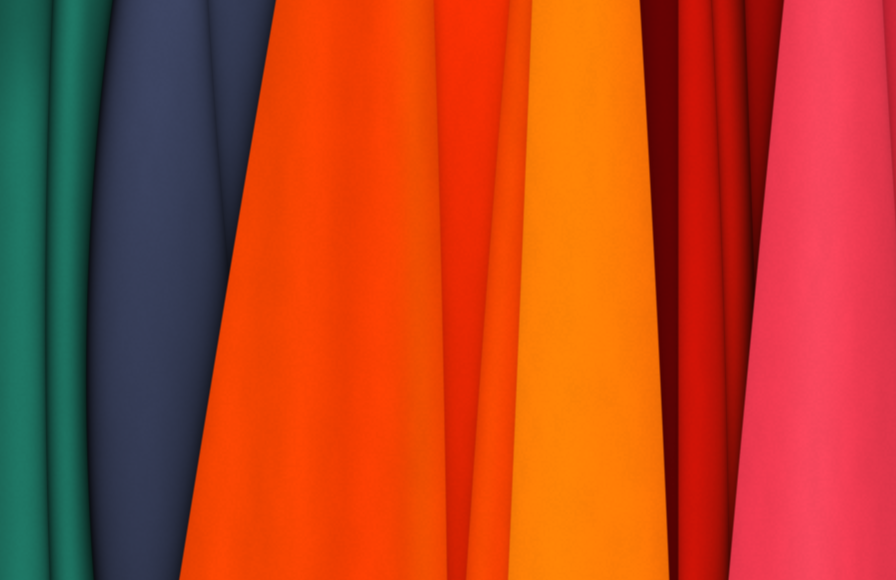
Give the GLSL for this texture, as a Shadertoy shader.

```glsl
#define SOFTNESS 0.0016
#define WEAVE_SCALE 260.0
#define WEAVE_AMOUNT 0.025
#define GREEN vec3(0.115, 0.455, 0.385)
#define NAVY vec3(0.225, 0.255, 0.365)
#define ORANGE vec3(0.995, 0.275, 0.01)
#define VERMILION vec3(0.96, 0.185, 0.01)
#define AMBER vec3(1.0, 0.485, 0.025)
#define MAROON vec3(0.42, 0.012, 0.012)
#define RED vec3(0.82, 0.075, 0.025)
#define PINK vec3(0.945, 0.225, 0.31)

float hash(vec2 p) {
    p = fract(p * vec2(0.1031, 0.1137));
    p += dot(p, p.yx + 33.33);
    return fract((p.x + p.y) * p.x * 17.0);
}

float noise(vec2 p) {
    vec2 i = floor(p), f = fract(p);
    f = f * f * (3.0 - 2.0 * f);
    return mix(mix(hash(i), hash(i + vec2(1, 0)), f.x),
               mix(hash(i + vec2(0, 1)), hash(i + vec2(1, 1)), f.x), f.y);
}

// Parabola through the seam positions at top, middle and bottom
float seam(float drop, float top, float middle, float bottom) {
    float a = 2.0 * (top + bottom - 2.0 * middle);
    return top + drop * (bottom - top - a + a * drop);
}

// Soft bump centred on zero
float ridge(float d, float width) {
    return exp(-d * d / (width * width));
}

// Lays cloth right of a seam, shading both sides of it
void drape(inout vec3 color, float d, vec3 cloth, float shadeLeft, float shadeRight, float reach) {
    color *= 1.0 - shadeLeft * exp(min(d, 0.0) / reach);
    cloth *= 1.0 - shadeRight * exp(-max(d, 0.0) / reach);
    color = mix(color, cloth, smoothstep(-SOFTNESS, SOFTNESS, d));
}

void mainImage(out vec4 fragColor, in vec2 fragCoord) {
    vec2 uv = fragCoord / iResolution.xy;
    float x = uv.x, drop = 1.0 - uv.y;

    // Green folds
    float greenCrease = x - seam(drop, 0.059, 0.051, 0.056);
    float greenEdge = x - seam(drop, 0.126, 0.098, 0.105);
    vec3 color = GREEN * (0.86 + 0.16 * ridge(x - 0.025, 0.022));
    color *= mix(0.82, 1.0, smoothstep(0.0, 0.25, drop));
    vec3 fold = GREEN * (0.72 + 0.32 * ridge(greenCrease - 0.022, 0.016));
    drape(color, greenCrease, fold, 0.5, 0.55, 0.006);

    // Navy folds, with a deep gap beside the green
    float navyCrease = x - seam(drop, 0.232, 0.257, 0.295);
    vec3 navy = NAVY * mix(1.05, 0.84, drop);
    navy *= 0.9 + 0.12 * ridge(greenEdge - 0.06, 0.045);
    drape(color, greenEdge, navy, 0.62, 0.8, 0.010);
    drape(color, navyCrease, navy * 0.98, 0.4, 0.35, 0.008);

    // Orange sheet with broad vertical swells
    float orangeEdge = x - seam(drop, 0.308, 0.253, 0.200);
    float orangeCrease = x - seam(drop, 0.484, 0.493, 0.499);
    vec3 orange = ORANGE * (0.965 + 0.025 * sin(x * 75.0 + drop * 2.0));
    orange.g += 0.045 * ridge(orangeCrease + 0.026, 0.018) - 0.025 * ridge(x - 0.40, 0.05);
    drape(color, orangeEdge, orange, 0.55, 0.06, 0.014);

    // Recessed vermilion and the narrow fold over it
    float narrowFold = x - seam(drop, 0.569, 0.543, 0.520);
    float amberEdge = x - seam(drop, 0.594, 0.581, 0.567);
    vec3 recess = mix(VERMILION * 1.02, VERMILION * vec3(0.91, 0.72, 1.0), drop);
    drape(color, orangeCrease, recess, 0.08, 0.14, 0.008);
    vec3 narrow = ORANGE * vec3(0.99, 0.94, 1.0);
    narrow.g += 0.03 * ridge(narrowFold - 0.016, 0.012);
    drape(color, narrowFold, narrow, 0.12, 0.12, 0.007);

    // Amber sheet
    float amberRight = x - seam(drop, 0.714, 0.732, 0.747);
    vec3 amber = AMBER;
    amber.g += 0.025 * ridge(amberEdge - 0.055, 0.04) - 0.03 * smoothstep(-0.05, 0.0, amberRight);
    drape(color, amberEdge, amber, 0.12, 0.05, 0.008);

    // Maroon shadow and the red folds
    float redCrease = x - seam(drop, 0.794, 0.807, 0.814);
    float backCrease = x - seam(drop, 0.831, 0.842, 0.853);
    drape(color, amberRight, MAROON, 0.06, 0.25, 0.014);
    drape(color, x - 0.757, RED * (0.92 + 0.08 * ridge(x - 0.775, 0.015)), 0.2, 0.2, 0.005);
    vec3 second = RED * mix(0.96, 0.62, smoothstep(0.008, 0.04, redCrease));
    drape(color, redCrease, second, 0.3, 0.35, 0.005);
    drape(color, backCrease, RED * vec3(0.8, 0.55, 0.8), 0.5, 0.35, 0.006);

    // Pink sheet and its far fold
    float pinkEdge = x - seam(drop, 0.875, 0.843, 0.813);
    float pinkCrease = x - seam(drop, 0.985, 1.005, 1.03);
    vec3 pink = PINK + vec3(0.03, 0.05, 0.05) * ridge(x - 0.925 + 0.02 * drop, 0.035);
    pink *= 1.0 - 0.07 * smoothstep(0.94, 1.0, x);
    drape(color, pinkEdge, pink, 0.5, 0.06, 0.012);
    drape(color, pinkCrease, PINK * vec3(0.88, 0.65, 0.7), 0.1, 0.2, 0.006);

    // Fine weave
    vec2 thread = uv * vec2(iResolution.x / iResolution.y, 1.0) * WEAVE_SCALE;
    color *= 1.0 + WEAVE_AMOUNT * (noise(thread) + noise(thread * vec2(0.2, 0.06)) - 1.0);
    fragColor = vec4(clamp(color, 0.0, 1.0), 1.0);
}
```
